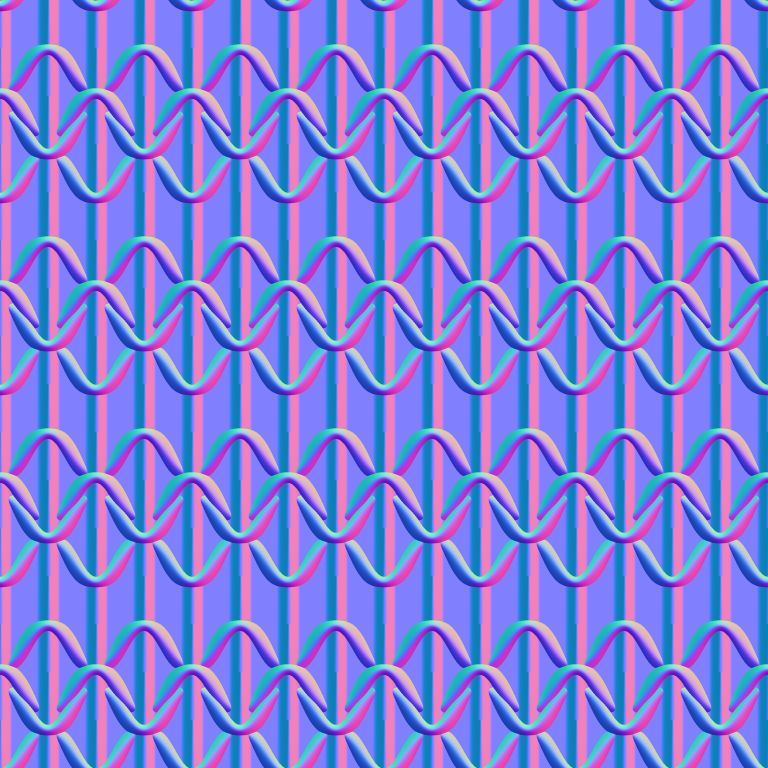
This texture map is drawn by a Shadertoy shader. Its source:

```glsl
// Normal map of a wicker weave: upright stakes with four rows of wavy strands
#define UNITS 16.0         // stakes across the canvas
#define ROW_PERIOD 4.0     // stake spacings per vertical repeat
#define ROW_CENTRE 2.58    // how far a repeat's middle lies below its top
#define WAVE_HEIGHT 0.435  // amplitude of a strand
#define CREST_WIDTH 0.11   // strand half width where it crosses a stake
#define ARM_WIDTH 0.18     // strand half width on its slopes
#define STRAND_TILT 2.9
#define STRAND_LIFT 0.2    // how far strands swing to front and back
#define STAKE_WIDTH 0.215
#define STAKE_TILT 2.1
#define SAMPLES 3

const float PI = 3.14159265;

// A layer holds the surface tilt in xy and the stacking height in z.
vec3 higher(vec3 a, vec3 b) {
    return a.z > b.z ? a : b;
}

vec3 stakeLayer(vec2 p) {
    float x = p.x - 0.02;
    float index = floor(x + 0.5);
    float t = (x - index) / STAKE_WIDTH;
    float side = abs(t);

    // The crown narrows along each segment, then steps back
    float segment = fract((p.y + index + 1.0) * 0.5);
    float crown = mix(0.42, 0.12, segment);
    vec2 fade = t < 0.0 ? vec2(0.5, 1.25) : vec2(0.65, 1.1);
    float flank = smoothstep(0.0, crown, side) * (1.0 - smoothstep(fade.x, fade.y, side));
    return vec3(sign(t) * flank * STAKE_TILT, 0.0, 0.1);
}

vec3 strandLayer(vec2 p, int row) {
    float side = row < 2 ? 1.0 : -1.0;
    float offset = (row == 0 || row == 3) ? 1.11 : 0.195;
    float angle = PI * (p.x - 1.0 - float(row));
    float wave = cos(angle);

    // Distance across the strand, scaled to -1..1
    float slope = -side * WAVE_HEIGHT * PI * sin(angle);
    float stretch = sqrt(1.0 + slope * slope);
    float width = mix(ARM_WIDTH, CREST_WIDTH, wave * wave);
    float d = (p.y - side * (offset + WAVE_HEIGHT * wave)) / (stretch * width);
    float bulge = width * sqrt(max(1.0 - d * d, 0.0));

    // Strands end in rounded tips where they dive behind a stake
    bool hidden = abs(d) > 1.0 || 0.04 + STRAND_LIFT * wave + bulge < 0.0;
    if (hidden) return vec3(0.0, 0.0, -1.0);

    // Round profile, leaning along the swing to front and back
    vec2 tilt = vec2(-slope, 1.0) / stretch * d * STRAND_TILT;
    tilt.x += 0.8 * STRAND_LIFT * PI * sin(angle);
    return vec3(tilt, 0.25 + 0.06 * wave + bulge);
}

vec3 weaveColour(vec2 p) {
    vec3 top = stakeLayer(p);
    float localY = mod(p.y + ROW_CENTRE + 0.5 * ROW_PERIOD, ROW_PERIOD) - 0.5 * ROW_PERIOD;
    for (int row = 0; row < 4; row++)
        top = higher(top, strandLayer(vec2(p.x, localY), row));
    return 0.5 + 0.5 * normalize(vec3(top.xy, 1.0));
}

void mainImage(out vec4 fragColor, in vec2 fragCoord) {
    // Average a grid of samples to smooth the edges
    vec3 colour = vec3(0.0);
    for (int j = 0; j < SAMPLES; j++)
        for (int i = 0; i < SAMPLES; i++) {
            vec2 jitter = (vec2(i, j) + 0.5) / float(SAMPLES) - 0.5;
            colour += weaveColour((fragCoord + jitter) / iResolution.xy * UNITS);
        }
    fragColor = vec4(colour / float(SAMPLES * SAMPLES), 1.0);
}
```
